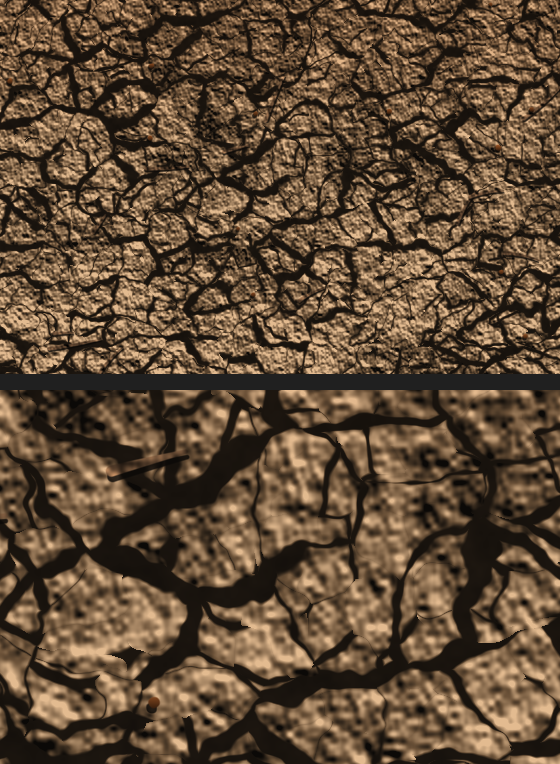
Top: the whole. Bottom: its middle third, enlarged.
Reproduce this texture procedurally as a WebGL 1 fragment shader.

```glsl
precision highp float;
uniform vec2 u_resolution;

const vec3 SHADOW = vec3(0.045, 0.036, 0.027);
const vec3 CLAY = vec3(0.42, 0.32, 0.22);
const vec3 SUNLIT = vec3(0.83, 0.68, 0.52);
const vec3 TWIG = vec3(0.40, 0.29, 0.20);
const vec3 PEBBLE = vec3(0.46, 0.25, 0.11);
const vec2 LIGHT = vec2(0.0025, 0.0055);

float hash(vec2 p) {
  vec3 q = fract(p.xyx * 0.1031);
  q += dot(q, q.yzx + 33.33);
  return fract((q.x + q.y) * q.z);
}

vec2 hash2(vec2 p) {
  return vec2(hash(p + 17.0), hash(p + 71.0));
}

float noise(vec2 p) {
  vec2 i = floor(p), f = fract(p);
  f = f * f * (3.0 - 2.0 * f);
  return mix(mix(hash(i), hash(i + vec2(1.0, 0.0)), f.x),
             mix(hash(i + vec2(0.0, 1.0)), hash(i + 1.0), f.x), f.y);
}

vec2 warp(vec2 p, float scale) {
  return vec2(noise(p * scale), noise(p * scale + 43.0)) - 0.5;
}

// Height of the crumbly soil surface
float soil(vec2 p) {
  return 0.46 * noise(p * 47.0) + 0.31 * noise(p * 95.0 + 9.0)
       + 0.23 * noise(p * 178.0 + 5.0);
}

// Signed distance to Voronoi cracks, each edge having its own width
float cracks(vec2 x, float closed, float open) {
  vec2 cell = floor(x), home = cell, toHome = vec2(0.0);
  float nearest = 9.0;
  for (int j = -1; j <= 1; j++) {
    for (int i = -1; i <= 1; i++) {
      vec2 id = cell + vec2(float(i), float(j));
      vec2 r = id + 0.9 * hash2(id) - x;
      if (dot(r, r) < nearest) {
        nearest = dot(r, r);
        home = id;
        toHome = r;
      }
    }
  }
  float edge = 9.0;
  for (int j = -2; j <= 2; j++) {
    for (int i = -2; i <= 2; i++) {
      vec2 id = home + vec2(float(i), float(j));
      vec2 r = id + 0.9 * hash2(id) - x;
      vec2 across = r - toHome;
      if (dot(across, across) > 0.0001) {
        vec2 n = normalize(across);
        float width = mix(closed, open, hash(home + id + 5.0));
        width *= 0.75 + 0.5 * abs(n.y);
        edge = min(edge, dot(0.5 * (toHome + r), n) - width);
      }
    }
  }
  return edge;
}

// Distance to a bent, tapering twig lying along x
float twig(vec2 q, float halfLength, float bend) {
  q.y -= bend * (q.x * q.x - halfLength * halfLength);
  float along = clamp(q.x, -halfLength, halfLength);
  return length(q - vec2(along, 0.0)) - 0.0035 + 0.0015 * along / halfLength;
}

vec3 earth(float tone) {
  vec3 low = mix(SHADOW, CLAY, clamp(tone * 2.0, 0.0, 1.0));
  return mix(low, SUNLIT, clamp(tone * 2.0 - 1.0, 0.0, 1.15));
}

vec3 overlay(vec3 base, vec3 top, float d, float shade, float px) {
  base = mix(base, SHADOW, 0.85 * (1.0 - smoothstep(-px, px, shade)));
  return mix(base, top, 1.0 - smoothstep(-px, px, d));
}

void main() {
  vec2 p = gl_FragCoord.xy / u_resolution.y;
  float px = 1.0 / u_resolution.y;
  float height = soil(p);
  float relief = height - soil(p + LIGHT);
  float patches = noise(p * 5.0 + 3.0);

  // Sunlit plates with crumbs and gritty dark patches
  float tone = 0.64 + 2.1 * relief + 0.3 * (noise(p * 14.0) - 0.5);
  tone += 0.14 * (patches - 0.5) + 0.3 * (height - 0.5);
  tone -= 0.25 * smoothstep(0.66, 0.9, noise(p * 9.0 + 60.0));
  tone *= mix(1.08, 0.88, p.y);

  // Broad cracks between plates, finer ones across them
  vec2 bent = p + 0.045 * warp(p, 9.0) + 0.018 * warp(p, 34.0) + 0.006 * warp(p, 90.0);
  float spread = 0.07 * (noise(p * 6.0 + 20.0) - 0.5);
  float rough = 0.05 * (height - 0.5);
  float broad = cracks(bent * vec2(9.5, 11.5), -0.02, 0.1) - spread + rough;
  float fine = cracks(bent * vec2(19.0, 22.0) + 30.0, -0.16, 0.09) - spread + rough;
  float gap = min(broad / 10.5, fine / 20.5);
  tone *= mix(0.75, 1.0, smoothstep(0.0, 0.007, gap));
  tone = mix(0.04 + 0.06 * height, tone, smoothstep(-px, px + 0.0012, gap));
  vec3 color = earth(tone);
  color.gb *= mix(vec2(1.0), vec2(0.96, 0.93), smoothstep(0.5, 1.0, p.y));

  // Scattered twigs and pebbles with cast shadows
  for (int i = 0; i < 12; i++) {
    vec2 seed = vec2(float(i), 7.0);
    vec2 q = p - hash2(seed) * vec2(u_resolution.x * px, 1.0);
    float angle = mix(-0.3, 1.3, hash(seed + 3.0));
    vec2 axis = vec2(cos(angle), sin(angle));
    vec2 local = vec2(dot(q, axis), dot(q, vec2(-axis.y, axis.x)));
    float len = mix(0.025, 0.075, hash(seed + 9.0));
    float bend = 4.0 * (hash(seed + 13.0) - 0.5);
    float d = twig(local, len, bend);
    float shade = twig(local + vec2(0.0, 0.005), len, bend);
    color = overlay(color, TWIG * (0.9 + 3.0 * relief + 90.0 * local.y * 0.02), d, shade, px);

    vec2 s = p - hash2(seed + 31.0) * vec2(u_resolution.x * px, 1.0);
    float radius = mix(0.004, 0.009, hash(seed + 37.0)) + 0.008 * (height - 0.5);
    vec3 stone = PEBBLE * clamp(0.8 + 60.0 * s.y, 0.3, 1.4);
    color = overlay(color, stone, length(s) - radius, length(s + LIGHT) - radius, px);
  }
  gl_FragColor = vec4(color, 1.0);
}
```
